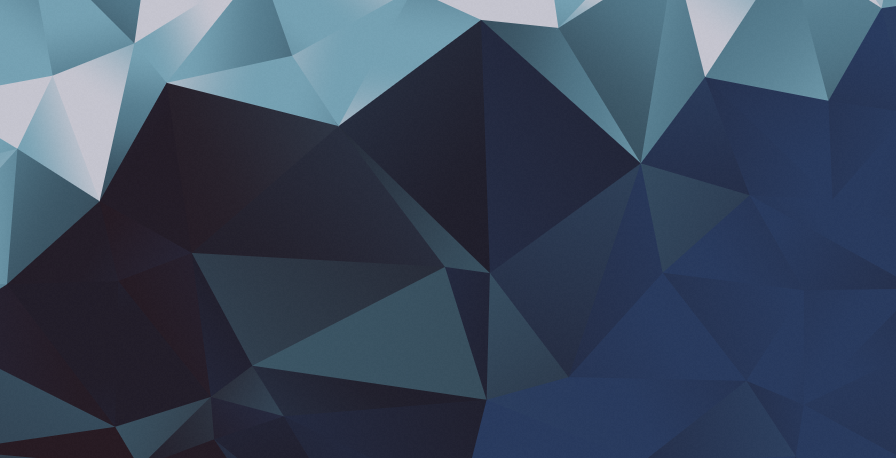
This background is drawn by a Shadertoy shader. Its source:

```glsl
// Low-poly backdrop of irregular triangles, pale teal above and ink to navy below.
// A rotated jittered lattice is split into triangles; each facet takes its tone
// from a broad light field at its centre plus a linear gradient of its own.

const float CELL = 0.245;              // lattice pitch, in canvas heights
const float JITTER = 0.84;             // vertex scatter, in cells (below 1)
const float TILT = 0.45;               // lattice rotation, radians
const vec2 BULGE_AT = vec2(1.0, 0.5);  // facets grow around this point
const float BULGE = 0.4;
const float GRAIN = 0.012;

const vec3 INK    = vec3(0.125, 0.12, 0.17);
const vec3 MAROON = vec3(0.155, 0.105, 0.135);
const vec3 NAVY   = vec3(0.16, 0.23, 0.37);
const vec3 SLATE  = vec3(0.23, 0.33, 0.39);
const vec3 TEAL   = vec3(0.33, 0.48, 0.55);
const vec3 SKY    = vec3(0.46, 0.63, 0.70);
const vec3 PALE   = vec3(0.77, 0.77, 0.81);

vec3 hash3(vec2 p) {
    vec3 q = fract(p.xyx * vec3(0.1031, 0.1030, 0.0973));
    q += dot(q, q.yxz + 33.33);
    return fract((q.xxy + q.yzz) * q.zyx);
}

float cross2(vec2 a, vec2 b) { return a.x * b.y - a.y * b.x; }

float doubleArea(vec2 a, vec2 b, vec2 c) { return cross2(b - a, c - a); }

mat2 rotation(float angle) {
    float c = cos(angle), s = sin(angle);
    return mat2(c, s, -s, c);
}

// Lattice vertex in canvas space, pushed away from the bulge centre
vec2 vertexAt(vec2 id) {
    vec2 scatter = (hash3(id + 57.0).xy - 0.5) * JITTER;
    vec2 v = rotation(TILT) * (id + scatter) * CELL;
    vec2 away = v - BULGE_AT;
    return v + BULGE * away * exp(-dot(away, away) / 0.25);
}

// Signed distance to a directed edge, positive on its left
float edgeDistance(vec2 p, vec2 a, vec2 b) {
    return cross2(normalize(b - a), p - a);
}

float coverage(vec2 p, vec2 a, vec2 b, vec2 c, float pixel) {
    float d = min(edgeDistance(p, a, b), min(edgeDistance(p, b, c), edgeDistance(p, c, a)));
    return clamp(d / pixel + 0.5, 0.0, 1.0);
}

vec3 toneRamp(vec3 shadow, float tone) {
    vec3 col = mix(shadow, SLATE, smoothstep(0.08, 0.30, tone));
    col = mix(col, TEAL, smoothstep(0.28, 0.48, tone));
    col = mix(col, SKY, smoothstep(0.45, 0.65, tone));
    return mix(col, PALE, smoothstep(0.70, 0.95, tone));
}

vec3 facetColor(vec2 p, vec2 a, vec2 b, vec2 c, vec2 seed, float aspect) {
    vec3 rnd = hash3(seed);
    vec3 alt = hash3(seed + 19.7);
    vec2 centre = (a + b + c) / 3.0;
    vec2 uv = vec2(centre.x / aspect, centre.y);

    // Gradient across the facet, roughly -1 to 1
    float angle = 6.2832 * alt.x;
    float size = sqrt(max(doubleArea(a, b, c), 1e-4));
    float slope = dot(p - centre, vec2(cos(angle), sin(angle))) / size;

    // Light from the top, reaching lower on the left and fading at the right
    float reach = 0.45 * exp(-8.0 * max(uv.x, 0.0)) - 0.2 * smoothstep(0.75, 1.0, uv.x);
    float light = smoothstep(0.64, 1.0, uv.y + reach);
    vec2 toGlint = uv - vec2(0.5, 0.22);
    float glint = step(0.45, alt.y) * exp(-30.0 * dot(toGlint, toGlint));
    float tone = 0.72 * light + (rnd.x - 0.5) * (0.08 + 0.5 * light)
               + slope * (0.04 + 0.22 * light)
               + 0.25 * alt.z * alt.z * alt.z + 0.2 * glint;

    // Shadow hue: navy to the lower right, maroon to the lower left
    float blue = smoothstep(0.35, 0.92, uv.x + 0.35 * (0.45 - uv.y));
    blue = clamp(blue + 0.55 * (rnd.y - 0.45) + 0.25 * slope, 0.0, 1.0);
    float warm = rnd.z * (1.0 - smoothstep(0.1, 0.5, uv.x));
    vec3 shadow = mix(mix(INK, MAROON, warm), NAVY, blue);
    return toneRamp(shadow, tone);
}

void mainImage(out vec4 fragColor, in vec2 fragCoord) {
    float pixel = 1.0 / iResolution.y;
    float aspect = iResolution.x * pixel;
    vec2 p = fragCoord * pixel;
    vec2 home = floor(rotation(-TILT) * p / CELL);

    vec3 sum = vec3(0.0);
    float weight = 0.0;
    for (int j = -2; j <= 2; j++)
    for (int i = -2; i <= 2; i++) {
        vec2 id = home + vec2(i, j);
        vec2 a = vertexAt(id), b = vertexAt(id + vec2(1, 0));
        vec2 c = vertexAt(id + vec2(1, 1)), d = vertexAt(id + vec2(0, 1));

        // Split on a diagonal that keeps both halves the right way round
        float splitAC = min(doubleArea(a, b, c), doubleArea(a, c, d));
        float splitBD = min(doubleArea(b, c, d), doubleArea(b, d, a));
        if (splitAC < splitBD * mix(0.4, 2.2, hash3(id + 7.3).z)) {
            vec2 first = a;
            a = b; b = c; c = d; d = first;
        }

        float k = coverage(p, a, b, c, pixel);
        if (k > 0.0) { sum += k * facetColor(p, a, b, c, id + 3.1, aspect); weight += k; }
        k = coverage(p, a, c, d, pixel);
        if (k > 0.0) { sum += k * facetColor(p, a, c, d, id + 41.6, aspect); weight += k; }
    }

    vec3 col = sum / max(weight, 1e-3);
    col += GRAIN * (hash3(floor(p * 400.0)).x - 0.5);
    fragColor = vec4(col, 1.0);
}
```
